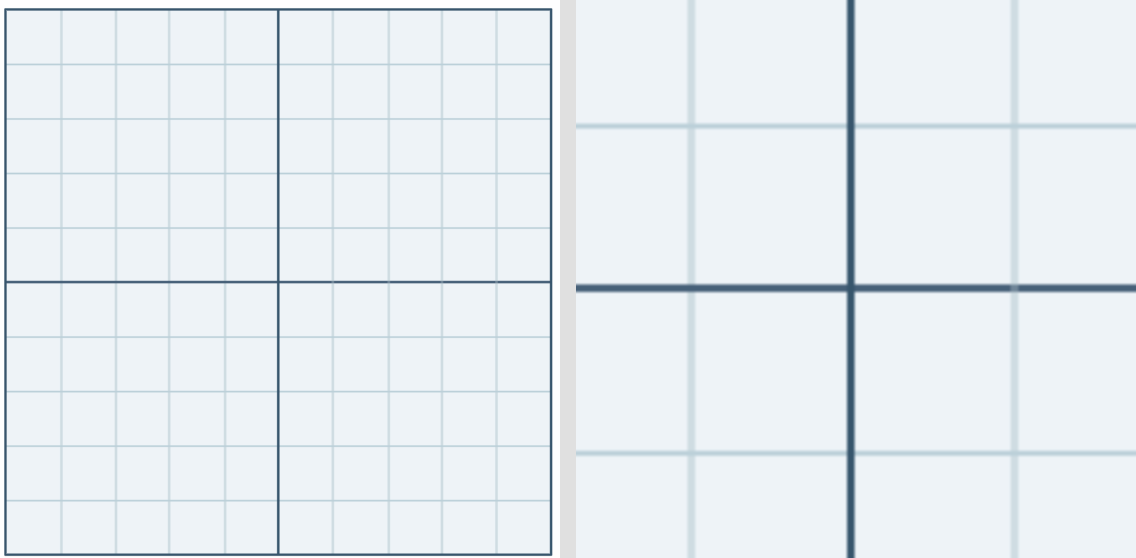
Left, the full canvas; right, a detail of the centre.
This pattern is drawn by a WebGL 1 fragment shader. Its source:

```glsl
precision highp float;

uniform vec2 u_resolution;

// Lengths are fractions of the canvas height.
const vec2 CENTER = vec2(0.4987, 0.4945);
const vec2 HALF_SIZE = vec2(0.4889, 0.4886);
const float CELLS = 10.0;
const float CELLS_PER_AXIS = 5.0;

const float COLUMN_WIDTH = 0.0046;
const float ROW_WIDTH = 0.0030;
const float AXIS_WIDTH = 0.0045;
const float FRAME_WIDTH = 0.0043;
const float EDGE_SOFTNESS = 0.0015;

const float COLUMN_NUDGE = 0.0025;
const float ROW_NUDGE = -0.0009;
const float CROSSING_FADE = 0.3;

const vec3 MARGIN_COLOR = vec3(0.997, 0.998, 0.998);
const vec3 PAPER_COLOR = vec3(0.932, 0.953, 0.970);
const vec3 COLUMN_COLOR = vec3(0.810, 0.863, 0.886);
const vec3 ROW_COLOR = vec3(0.735, 0.815, 0.850);
const vec3 COLUMN_AXIS_COLOR = vec3(0.215, 0.335, 0.425);
const vec3 ROW_AXIS_COLOR = vec3(0.275, 0.375, 0.470);
const vec3 FRAME_COLOR = vec3(0.215, 0.330, 0.420);

// Coverage of a soft line at a given distance from its middle.
float stroke(float dist, float width) {
    float soft = max(EDGE_SOFTNESS, 0.7 / u_resolution.y);
    return 1.0 - smoothstep(0.5 * width - soft, 0.5 * width + soft, abs(dist));
}

// Signed distance to an axis-aligned box.
float boxDistance(vec2 p, vec2 halfSize) {
    vec2 d = abs(p) - halfSize;
    return length(max(d, 0.0)) + min(max(d.x, d.y), 0.0);
}

// Uneven columns: 1 where index - 1 is a triangular number.
float isNudged(float index) {
    float root = sqrt(max(8.0 * index - 7.0, 0.0));
    return step(0.5, index) * step(abs(root - floor(root + 0.5)), 0.01);
}

// 1 for thin grid lines, 0 where an axis or the frame runs instead.
float isThin(float index) {
    return step(0.5, mod(index + 0.01, CELLS_PER_AXIS));
}

void main() {
    vec2 p = gl_FragCoord.xy / u_resolution.y - CENTER;
    vec2 pitch = 2.0 * HALF_SIZE / CELLS;
    float frameDist = boxDistance(p, HALF_SIZE);
    float inside = 1.0 - smoothstep(-0.001, 0.001, frameDist);

    // Nearest grid line; rows are counted upward, columns rightward.
    vec2 index = floor((p + HALF_SIZE) / pitch + 0.5);
    vec2 offset = p + HALF_SIZE - index * pitch;
    offset.x -= COLUMN_NUDGE * isNudged(index.x);
    offset.y -= ROW_NUDGE;

    float column = stroke(offset.x, COLUMN_WIDTH) * isThin(index.x) * inside;
    float row = stroke(offset.y, ROW_WIDTH) * isThin(index.y) * inside;

    // The thin columns show through the right half of the row axis.
    float rowAxis = stroke(p.y, AXIS_WIDTH) * inside;
    rowAxis *= 1.0 - CROSSING_FADE * column * step(0.0, p.x);
    float columnAxis = stroke(p.x, AXIS_WIDTH) * inside;

    vec3 color = mix(MARGIN_COLOR, PAPER_COLOR, inside);
    color = mix(color, COLUMN_COLOR, column);
    color = mix(color, ROW_COLOR, row);
    color = mix(color, ROW_AXIS_COLOR, rowAxis);
    color = mix(color, COLUMN_AXIS_COLOR, columnAxis);
    color = mix(color, FRAME_COLOR, stroke(frameDist, FRAME_WIDTH));

    gl_FragColor = vec4(color, 1.0);
}
```
